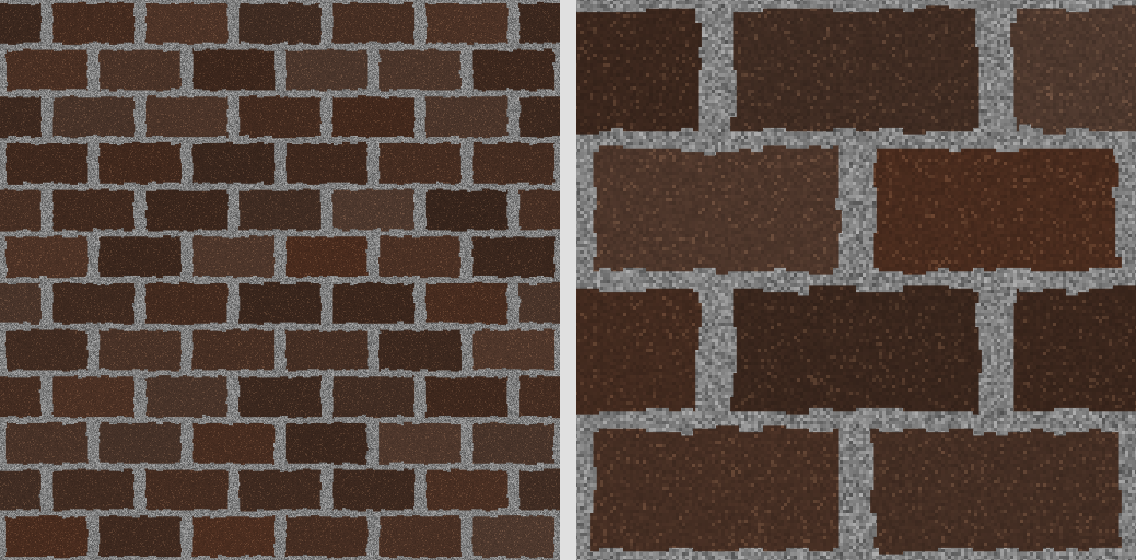
Left: the whole. Right: its middle third, enlarged.
Reproduce this texture procedurally as a Shadertoy shader.

```glsl
#define BRICKS vec2(6.0, 12.0)
#define JOINT vec2(0.0208, 0.0104)
#define CHIP_CELLS 72.0
#define CHIP_DEPTH 0.002
#define GRAIN_CELLS 512.0
#define DARK_CLAY vec3(0.215, 0.143, 0.108)
#define RED_CLAY vec3(0.310, 0.180, 0.120)
#define GREY_CLAY vec3(0.300, 0.220, 0.180)
#define SPECK vec3(0.150, 0.115, 0.085)
#define MORTAR vec3(0.505)

// Integer hash of a cell and a seed, 0 to 1
float hash(vec2 cell, float seed) {
    uvec3 q = uvec3(ivec3(cell.x, cell.y, seed));
    uint h = q.x * 1597u + q.y * 51749u + q.z * 91193u;
    h = (h ^ (h >> 16)) * 73244475u;
    h = (h ^ (h >> 15)) * 73244475u;
    h ^= h >> 16;
    return float(h & 65535u) / 65535.0;
}

// Stepped wear along one edge: positive bites into the brick
float edgeWear(float along, float edge, float row, float seed) {
    float wide = mod(floor(along * CHIP_CELLS), CHIP_CELLS);
    float fine = mod(floor(along * CHIP_CELLS * 2.0), CHIP_CELLS * 2.0);
    float a = hash(vec2(wide, edge), seed + row);
    float b = hash(vec2(fine, edge), seed + row + 50.0);
    return CHIP_DEPTH * (step(0.70, a) - step(a, 0.16) + step(0.90, b));
}

// Distance inside the worn outline of a brick, negative in the joint
float brickDistance(vec2 uv, vec2 local, vec2 id) {
    vec2 inside = 0.5 * (1.0 / BRICKS - JOINT) - abs(local);
    vec2 side = step(0.0, local);
    inside.x -= edgeWear(uv.y, id.x * 2.0 + side.x, id.y, 100.0);
    inside.y -= edgeWear(uv.x, id.y * 2.0 + side.y, id.x, 300.0);
    return min(inside.x, inside.y);
}

// Clay tone chosen per brick
vec3 clayColor(vec2 id) {
    float red = hash(id, 11.0);
    float grey = hash(id, 23.0);
    vec3 clay = mix(DARK_CLAY, RED_CLAY, red * red * 0.85);
    clay = mix(clay, GREY_CLAY, grey * grey * 0.85);
    return clay * mix(0.96, 1.06, hash(id, 37.0));
}

void mainImage(out vec4 fragColor, in vec2 fragCoord) {
    vec2 uv = fragCoord / iResolution.xy;
    float pixel = 1.0 / min(iResolution.x, iResolution.y);

    // Running bond: odd rows move by half a brick
    vec2 grid = uv * BRICKS;
    grid.x += 0.5 * mod(floor(grid.y), 2.0);
    vec2 id = mod(floor(grid), BRICKS);
    vec2 local = (fract(grid) - 0.5) / BRICKS;

    // Fine grain shared by clay and mortar
    vec2 cell = mod(floor(uv * GRAIN_CELLS), GRAIN_CELLS);
    float grain = hash(cell, 5.0) + hash(cell, 7.0) - 1.0;
    float speck = smoothstep(0.86, 1.0, hash(cell, 9.0));

    vec3 clay = clayColor(id) * (1.0 + 0.13 * grain) + SPECK * speck * 0.8;
    vec3 mortar = MORTAR + 0.19 * grain;

    float cover = clamp(brickDistance(uv, local, id) / pixel + 0.5, 0.0, 1.0);
    fragColor = vec4(mix(mortar, clay, cover), 1.0);
}
```
